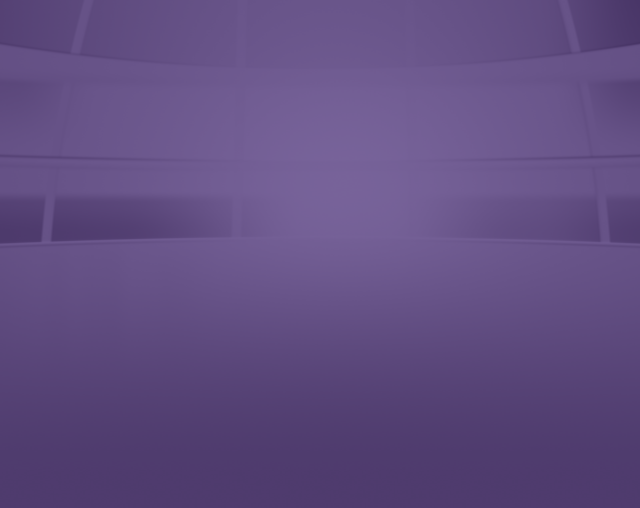
This background is drawn by a Shadertoy shader. Its source:

```glsl
// A dim violet hall: a curved window wall above a glossy floor.
// Bent rails and mirrored posts cut the wall into panes; one tone value
// gathers glow, shading and reflections, then picks the colour.

float hash(float n) { return fract(sin(n * 127.1) * 43758.5453); }

// Smooth one-dimensional noise
float noise(float x) {
    float i = floor(x), f = fract(x);
    return mix(hash(i), hash(i + 1.0), f * f * (3.0 - 2.0 * f));
}

// Soft step that turns on where distance becomes positive
float edgeStep(float distance) {
    float soft = 0.0012 + 0.7 / iResolution.y;
    return smoothstep(-soft, soft, distance);
}

float line(float distance, float width) {
    return exp(-distance * distance / (width * width));
}

void mainImage(out vec4 fragColor, in vec2 fragCoord) {
    vec2 uv = fragCoord / iResolution.xy;
    float x = uv.x;
    float depth = 1.0 - uv.y;              // measured down from the top
    float bend = (x - 0.5) * (x - 0.5);
    float side = abs(x - 0.509) * 2.0;     // 0 in the middle, 1 at the sides
    float right = smoothstep(0.45, 0.6, x);

    // Curved horizontal borders
    float beamTop = 0.136 - 0.2 * bend;
    float beamBottom = 0.172 - 0.06 * bend;
    float railTop = 0.317 - 0.042 * bend;
    float railBottom = railTop + 0.020;
    float floorTop = 0.467 + 0.054 * bend;

    float topRow = edgeStep(beamTop - depth);
    float middleRow = smoothstep(-0.008, 0.008, depth - beamBottom) * edgeStep(railTop - depth);
    float bottomRow = edgeStep(depth - railBottom) * edgeStep(floorTop - depth);

    // Central glow, stretched upward
    float reach = depth < 0.37 ? 0.30 : 0.21;
    vec2 fromGlow = vec2((x - 0.54) / 0.29, (depth - 0.37) / reach);
    float glow = 0.30 * exp(-dot(fromGlow, fromGlow));
    float frame = 0.66 - 0.10 * side * side + glow;

    // Shade seen through each row of panes
    float corner = smoothstep(0.84, 1.0, x);
    float topShade = 0.05 + 0.27 * side * side + 0.28 * corner * (1.0 - 2.0 * depth);
    float outer = smoothstep(0.70, 0.98, side);
    float middleShade = outer * (0.22 + 0.14 * right) * (1.0 - smoothstep(0.15, 0.31, depth)) - 0.03;
    float horizon = 0.65 * smoothstep(0.375, 0.40, depth) + 0.35 * smoothstep(0.39, 0.46, depth);
    float hillShade = mix(0.52 * smoothstep(0.05, 0.65, side),
                          0.25 * smoothstep(0.2, 0.6, side) + 0.2 * corner, right);
    float paneShade = topRow * topShade + middleRow * middleShade
                    + bottomRow * (hillShade * horizon - 0.02);

    // Mirrored posts: a pale body with a darker edge
    float postMask = 0.0;
    float postLine = 0.0;
    for (int i = 0; i < 2; i++) {
        float inner = float(i);
        float offset = mix(0.370 + 0.22 * depth - 0.168 * depth * depth,
                           0.130 + 0.02 * depth, inner);
        float across = abs(x - 0.509) - offset;
        float strength = mix(1.0, 0.65 - 0.35 * right, inner);
        postMask = max(postMask, strength * edgeStep(0.0075 - abs(across)));
        postLine += strength * line(across + 0.0065, 0.003) * mix(0.06, 0.02, inner);
    }
    float rows = topRow + middleRow + bottomRow;
    float wall = frame - paneShade * (1.0 - postMask);
    wall -= postLine * rows * (0.6 + 0.8 * right);

    // Shadow and light along the beams, fading toward the middle
    float fade = smoothstep(0.15, 0.85, side);
    wall -= 0.18 * fade * line(depth - beamTop, 0.003);
    wall -= 0.05 * fade * line(depth - beamBottom + 0.006, 0.012);
    wall -= 0.30 * fade * line(depth - railTop, 0.003);
    wall += 0.05 * fade * line(depth - railTop - 0.008, 0.004);
    wall -= 0.06 * fade * line(depth - railBottom, 0.004);

    // Floor darkens toward the viewer and carries faint upright reflections
    float ground = mix(0.66, 0.10, smoothstep(0.45, 0.94, depth)) + glow;
    ground -= 0.07 * side * side * (1.0 - smoothstep(0.5, 0.85, depth));
    float sheen = smoothstep(0.46, 0.52, depth) * (1.0 - smoothstep(0.55, 0.8, depth));
    ground += 0.06 * (noise(x * 34.0) - 0.5) * sheen * (1.0 - smoothstep(0.2, 0.4, x));

    float tone = mix(wall, ground, edgeStep(depth - floorTop));
    tone += (0.03 + 0.10 * fade) * line(depth - floorTop, 0.003);
    tone -= 0.18 * fade * line(depth - floorTop - 0.006, 0.0025);

    // Fine grain to avoid banding
    tone += 0.008 * (hash(dot(floor(uv * 400.0), vec2(1.0, 0.371))) - 0.5);

    vec3 deepViolet = vec3(0.29, 0.215, 0.41);
    vec3 paleViolet = vec3(0.47, 0.39, 0.605);
    fragColor = vec4(mix(deepViolet, paleViolet, clamp(tone, -0.1, 1.1)), 1.0);
}
```
